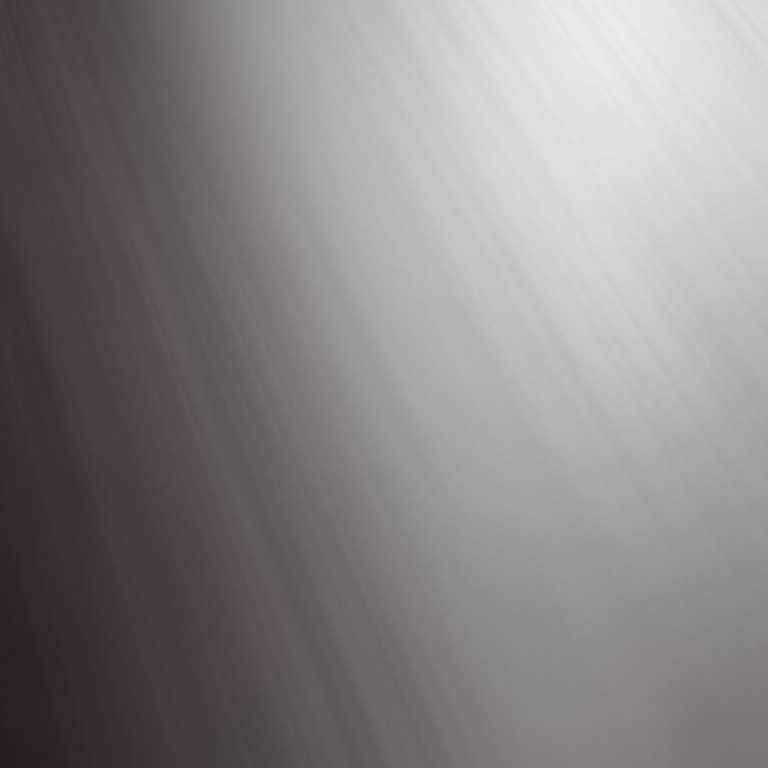
Give the GLSL for this texture, as a WebGL 1 fragment shader.

```glsl
precision highp float;
// Brushed metal under a soft light: a wide tonal ramp brightens to the upper
// right, and fine grain runs along slanted lines that fan out slightly.
// The grain is value noise stretched along those lines.

uniform vec2 u_resolution;

float hash(vec2 p) {
  return fract(sin(dot(p, vec2(127.1, 311.7))) * 43758.5453);
}

float noise(vec2 p) {
  vec2 cell = floor(p);
  vec2 f = fract(p);
  f = f * f * (3.0 - 2.0 * f);
  float low = mix(hash(cell), hash(cell + vec2(1.0, 0.0)), f.x);
  float high = mix(hash(cell + vec2(0.0, 1.0)), hash(cell + vec2(1.0, 1.0)), f.x);
  return mix(low, high, f.y);
}

// Sum of stretched noise octaves, roughly in -1..1
float brushedGrain(float across, float along) {
  float sum = 0.0;
  float weight = 0.5;
  float frequency = 34.0;
  for (int i = 0; i < 4; i++) {
    sum += weight * (2.0 * noise(vec2(across * frequency, along * 2.2 + float(i) * 17.0)) - 1.0);
    frequency *= 1.75;
    weight *= 0.8;
  }
  return sum;
}

// Broad reflected light; depth is measured down from the top edge
float sheen(float x, float depth) {
  float ramp = 0.25 + 0.75 * smoothstep(-0.1, 0.8, x);
  ramp -= 0.07 * smoothstep(0.78, 1.02, x);

  // Steeper change of tone along the slanted border of the lit band
  float border = x - (0.25 + 0.34 * depth);
  ramp += 0.75 * border * exp(-border * border / 0.02);

  return ramp * mix(0.915, 0.485, smoothstep(0.0, 1.1, depth));
}

void main() {
  vec2 uv = gl_FragCoord.xy / u_resolution;
  float depth = 1.0 - uv.y;

  // Top-edge position of the fanned grain line through this point
  float across = (uv.x - 0.34 * depth) / (1.0 + 0.5 * depth);

  float light = sheen(uv.x, depth);

  // Grain is strong in the shadow, faint in the band, soft in the highlight
  float shadowGrain = 0.075 * (1.0 - smoothstep(0.08, 0.27, across));
  float lightGrain = 0.022 * smoothstep(0.26, 0.42, across)
                   * (1.0 - 0.75 * smoothstep(0.4, 0.95, depth));
  light *= 1.0 + (shadowGrain + lightGrain + 0.006) * brushedGrain(across, depth);

  // Single darker scratch beside the band
  float scratch = (across - 0.265) / 0.009;
  light -= 0.012 * exp(-scratch * scratch)
         * smoothstep(0.1, 0.3, depth) * (1.0 - smoothstep(0.5, 0.75, depth));

  // Soft mottling and fine surface speckle
  light += 0.008 * (noise(uv * 14.0) - 0.5) + 0.008 * (noise(uv * 190.0) - 0.5);

  // Reddish shadow, faintly warm lower right
  float redness = (1.0 - smoothstep(0.0, 0.38, across + 0.12 * depth))
                * (1.0 - 0.5 * smoothstep(0.75, 1.0, depth));
  vec3 color = vec3(light) + redness * vec3(0.022, -0.010, -0.008);
  color += vec3(0.005, 0.0, -0.006) * smoothstep(0.5, 1.0, depth);
  color += vec3(0.0, -0.003, 0.003) * exp(-pow((across - 0.26) / 0.09, 2.0));

  gl_FragColor = vec4(clamp(color, 0.0, 1.0), 1.0);
}
```
